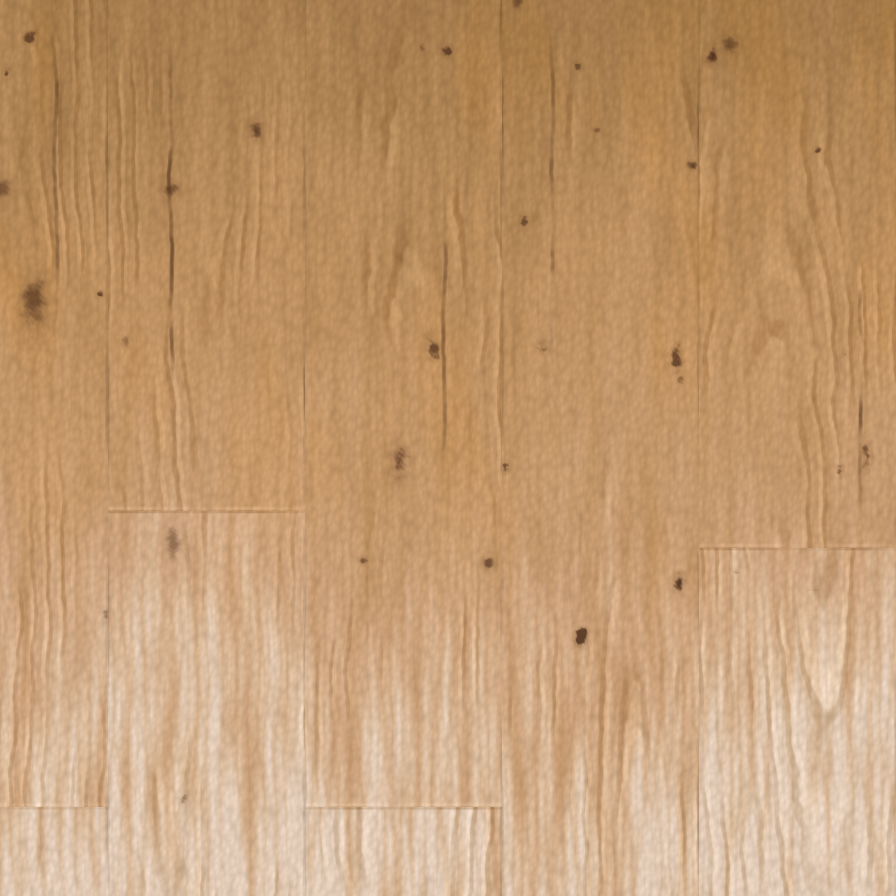
Give the GLSL for this texture, as a WebGL 2 fragment shader.

```glsl
#version 300 es
precision highp float;

uniform vec2 u_resolution;
out vec4 fragColor;

const float PLANK_WIDTH = 0.22;
const float PLANK_OFFSET = 0.12;

float hash(vec2 p) {
    vec3 q = fract(vec3(p.xyx) * vec3(0.1031, 0.1030, 0.0973));
    q += dot(q, q.yzx + 33.33);
    return fract((q.x + q.y) * q.z);
}

// Distance to the nearest scattered cell centre
float cellular(vec2 p) {
    vec2 cell = floor(p);
    float nearest = 4.0;
    for (int y = -1; y <= 1; y++) {
        for (int x = -1; x <= 1; x++) {
            vec2 id = cell + vec2(x, y);
            vec2 delta = p - id - vec2(hash(id), hash(id + 37.7));
            nearest = min(nearest, dot(delta, delta));
        }
    }
    return sqrt(nearest);
}

// Smooth, slowly varying value near -1..1
float layeredSines(vec2 p) {
    float sum = 0.0, amplitude = 0.5;
    for (int i = 0; i < 4; i++) {
        sum += amplitude * sin(p.x + 1.3 * sin(p.y)) * cos(p.y - 0.7 * p.x);
        p = mat2(1.5, 1.1, -1.1, 1.5) * p + 2.3;
        amplitude *= 0.6;
    }
    return sum;
}

float softLine(float dist, float width) {
    return 1.0 - smoothstep(width * 0.2, width, abs(dist));
}

vec3 woodRamp(float t) {
    vec3 tones[6] = vec3[6](
        vec3(0.64, 0.48, 0.30), vec3(0.74, 0.56, 0.37), vec3(0.78, 0.61, 0.45),
        vec3(0.82, 0.67, 0.53), vec3(0.85, 0.73, 0.61), vec3(0.88, 0.79, 0.71));
    float stops[6] = float[6](0.0, 0.28, 0.57, 0.75, 0.88, 1.02);
    vec3 colour = tones[0];
    for (int i = 1; i < 6; i++) {
        colour = mix(colour, tones[i], clamp((t - stops[i - 1]) / (stops[i] - stops[i - 1]), 0.0, 1.0));
    }
    return colour;
}

// Vertical fibres of two widths, centred on zero
vec2 fibres(vec2 p, float seed) {
    float x = p.x + 0.006 * layeredSines(p * vec2(5.0, 6.0) + seed);
    float broad = cellular(vec2(x * 42.0, p.y * 2.2) + seed * 7.0);
    float narrow = cellular(vec2(x * 105.0, p.y * 8.0) + seed * 13.0);
    return 0.45 - vec2(broad, narrow);
}

// Long nested arches around the heart of a plank: dark line in x, pale rim in y
vec2 arches(vec2 p, float seed) {
    float heart = PLANK_WIDTH * (0.3 + 0.4 * hash(vec2(seed, 3.0)));
    float height = hash(vec2(seed, 8.0));
    vec2 q = vec2((p.x - heart) * 75.0, (p.y - height) * 7.0);
    float rings = 5.0 * length(q) + 3.0 * layeredSines(p * vec2(14.0, 9.0) + seed)
                + 0.8 * layeredSines(p * vec2(60.0, 45.0));
    float patches = smoothstep(-0.05, 0.45, layeredSines(p * vec2(26.0, 6.0) + seed * 3.0));
    return smoothstep(0.4, 1.0, vec2(sin(rings), sin(rings + 1.7))) * patches;
}

// A long thin split: x is across the plank, y runs along it
float split(vec2 p, float seed) {
    float across = PLANK_WIDTH * (0.15 + 0.7 * hash(vec2(seed, 11.0)));
    float centre = 0.45 + 0.45 * hash(vec2(seed, 15.0));
    float halfLength = 0.12 + 0.18 * hash(vec2(seed, 20.0));
    float wander = 0.004 * layeredSines(vec2(p.y * 22.0, seed));
    float ends = 1.0 - smoothstep(halfLength * 0.4, halfLength, abs(p.y - centre));
    float breaks = 0.45 + 0.8 * layeredSines(vec2(p.y * 38.0, seed));
    return softLine(p.x - across - wander, 0.0034) * ends * clamp(breaks, 0.08, 1.0);
}

// Dark core in x, wide stain in y, of varied size and depth
vec2 knots(vec2 p, float density) {
    vec2 cell = floor(p);
    float chance = step(hash(cell + 51.0), density) * mix(0.35, 1.0, hash(cell + 90.0));
    vec2 centre = 0.25 + 0.5 * vec2(hash(cell + 5.0), hash(cell + 23.0));
    vec2 delta = (fract(p) - centre) * vec2(1.0, mix(0.45, 1.2, hash(cell + 63.0)));
    float radius = mix(0.03, 0.09, pow(hash(cell + 71.0), 3.0));
    float dist = length(delta) + 0.04 * layeredSines(p * 17.0);
    return chance * (1.0 - smoothstep(radius * vec2(0.2, 0.5), radius * vec2(1.2, 2.4), vec2(dist)));
}

void main() {
    vec2 uv = gl_FragCoord.xy / u_resolution;

    // Plank layout
    float plank = floor((uv.x - PLANK_OFFSET) / PLANK_WIDTH);
    vec2 local = vec2(uv.x - PLANK_OFFSET - plank * PLANK_WIDTH, uv.y);
    float joint = 0.18 + 0.25 * cos(plank * 1.9);
    float below = 1.0 - smoothstep(-0.002, 0.002, uv.y - joint);
    float seed = plank + 6.0 + 17.0 * step(uv.y, joint);

    // Light falling along the floor, with uneven wear
    float depth = 1.0 - uv.y;
    float sheen = smoothstep(0.35, 0.95, depth);
    float cloud = layeredSines(uv * vec2(9.0, 5.0) + 1.7);
    float stripes = layeredSines(vec2(uv.x * 46.0, uv.y * 3.0) + seed);
    vec2 fibre = fibres(uv, seed);
    float tone = depth * 0.95 + 0.01 + 0.12 * cloud + 0.07 * below + 0.06 * stripes;
    tone += 0.12 * (hash(vec2(seed, 2.0)) - 0.5) + dot(fibre, mix(vec2(0.1), vec2(0.38, 0.3), sheen));
    vec3 colour = woodRamp(tone);

    // Amber patches
    float amber = smoothstep(0.0, 0.6, layeredSines(uv * vec2(15.0, 4.0) + 4.0));
    colour += vec3(0.015, 0.0, -0.025) * amber * smoothstep(0.2, 0.6, uv.y);

    // Surface relief: slanted mottling, pores and arch lines
    float mottle = 0.45 - cellular(mat2(0.87, 0.5, -0.5, 0.87) * uv * vec2(150.0, 95.0));
    float pores = 0.45 - cellular(uv * vec2(190.0, 65.0) + 9.0);
    float relief = 0.085 * mottle + 0.075 * pores + 0.05 * fibre.y;
    colour *= 1.0 + relief * vec3(0.9, 1.0, 1.2);
    vec2 arch = arches(local, seed);
    colour *= 1.0 - vec3(0.08, 0.11, 0.16) * arch.x;
    colour += vec3(0.045, 0.045, 0.04) * arch.y;

    // Seams and joints
    float edge = min(local.x, PLANK_WIDTH - local.x) + 0.001 * layeredSines(uv * 50.0);
    float seam = softLine(edge, 0.003) * (0.3 + 0.8 * layeredSines(vec2(uv.y * 15.0, plank)));
    colour *= 1.0 - 0.22 * clamp(seam, 0.0, 1.0);
    float worn = clamp(0.55 + 0.6 * layeredSines(vec2(uv.x * 30.0, plank)), 0.15, 1.0);
    colour *= 1.0 - vec3(0.15, 0.2, 0.27) * worn * softLine(uv.y - joint + 0.001, 0.003);
    colour += 0.06 * worn * softLine(uv.y - joint - 0.002, 0.004);

    // Splits, knots and small flecks
    colour = mix(colour, vec3(0.36, 0.24, 0.14), 0.7 * split(local, plank + 6.0));
    float upper = smoothstep(0.05, 0.45, uv.y);
    vec2 knot = max(knots(uv * 6.5 + 2.4, 0.55 * upper), 0.8 * knots(uv * 11.0 + 31.3, 0.2 * upper));
    colour = mix(colour, vec3(0.5, 0.34, 0.2), 0.35 * knot.y);
    colour = mix(colour, vec3(0.27, 0.16, 0.1), 0.85 * knot.x);

    fragColor = vec4(clamp(colour, 0.0, 1.0), 1.0);
}
```
